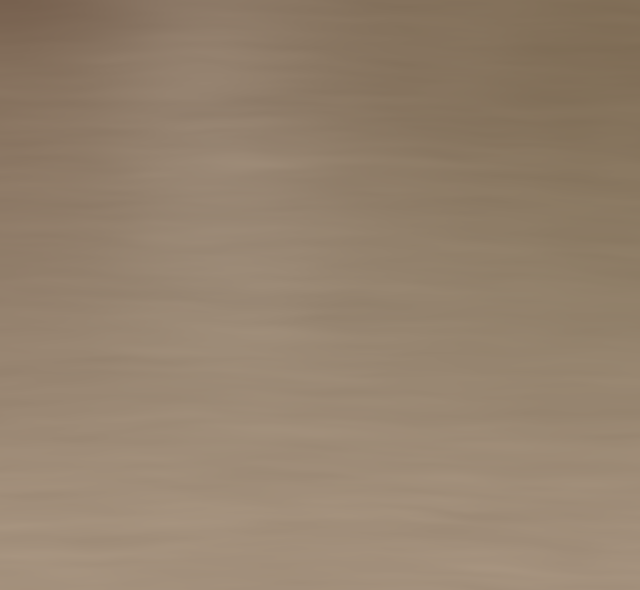
This texture is drawn by a Shadertoy shader. Its source:

```glsl
// Softly lit brown wood veneer with faint, blurred horizontal grain.

const vec3 BASE_LIGHT   = vec3(0.640, 0.565, 0.485);  // near, bottom edge
const vec3 MIDDLE_TONE  = vec3(0.590, 0.520, 0.440);
const vec3 TOP_SHADE    = vec3(0.530, 0.455, 0.375);
const vec3 RIGHT_TINT   = vec3(-0.026, -0.024, -0.033);
const vec3 LEFT_TINT    = vec3(-0.012, -0.018, -0.015);
const vec3 SHEEN_COLOR  = vec3(0.040, 0.040, 0.046);
const vec3 CORNER_SHADE = vec3(-0.050, -0.055, -0.050);
const vec3 GRAIN_COLOR  = vec3(1.00, 0.98, 0.92);
const float SHEEN_X = 0.32;
const float SHEEN_WIDTH = 0.17;
const float GRAIN_STRENGTH = 0.017;
const float GRAIN_TILT = 0.025;

float hash(vec2 p) {
    vec3 q = fract(vec3(p.xyx) * 0.1031);
    q += dot(q, q.yzx + 33.33);
    return fract((q.x + q.y) * q.z);
}

// Cellular streaks: one soft light or dark spindle per stretched cell.
float streaks(vec2 p, vec2 cellSize, float seed) {
    vec2 g = p / cellSize;
    g.x += 0.5 * sin(floor(g.y) * 0.0 + seed);
    vec2 cell = floor(g);
    float sum = 0.0;
    for (int j = -1; j <= 1; j++) {
        for (int i = -1; i <= 1; i++) {
            vec2 id = cell + vec2(i, j);
            vec2 key = id + seed * 17.0 + 60.0;
            vec2 center = id + vec2(hash(key), hash(key + 41.7));
            vec2 d = g - center;
            float falloff = max(1.0 - dot(d, d), 0.0);
            float tone = 2.0 * hash(key + 93.1) - 1.0;
            sum += tone * falloff * falloff;
        }
    }
    return sum;
}

// Low, slow bends that keep the grain from running dead straight.
vec2 bendGrain(vec2 p) {
    p.y += GRAIN_TILT * p.x * (p.x - 0.6);
    p.y += 0.0040 * sin(p.x * 7.0 + p.y * 9.0);
    p.y += 0.0016 * sin(p.x * 23.0 - p.y * 31.0);
    p.y += 0.0007 * sin(p.x * 61.0 + p.y * 74.0);
    return p;
}

float woodGrain(vec2 p) {
    float grain = 0.45 * streaks(p, vec2(0.65, 0.075), 1.0);
    grain += 0.60 * streaks(p, vec2(0.34, 0.026), 2.0);
    grain += 0.55 * streaks(p, vec2(0.17, 0.014), 3.0);
    grain += 0.30 * streaks(p, vec2(0.075, 0.008), 4.0);
    return grain;
}

// Broad light: pale below, dim above, with a cool upright sheen.
vec3 roomLight(vec2 uv) {
    vec3 color = mix(BASE_LIGHT, MIDDLE_TONE, smoothstep(0.0, 0.58, uv.y));
    color = mix(color, TOP_SHADE, smoothstep(0.40, 1.0, uv.y));
    float height = smoothstep(0.0, 0.65, uv.y);
    color += RIGHT_TINT * smoothstep(0.40, 1.0, uv.x) * height;
    color += LEFT_TINT * (1.0 - smoothstep(0.0, 0.35, uv.x)) * height;
    float sheenOffset = (uv.x - SHEEN_X - 0.16 * (0.75 - uv.y)) / SHEEN_WIDTH;
    float sheen = exp(-sheenOffset * sheenOffset);
    color += SHEEN_COLOR * sheen * smoothstep(0.2, 0.85, uv.y);
    vec2 corner = (uv - vec2(0.0, 1.0)) / vec2(0.26, 0.085);
    return color + CORNER_SHADE * exp(-dot(corner, corner));
}

void mainImage(out vec4 fragColor, in vec2 fragCoord) {
    vec2 uv = fragCoord / iResolution.xy;
    vec2 p = fragCoord / iResolution.y;

    // Grain fades in and out over large patches of the board.
    float patchiness = 0.85 + 0.3 * streaks(p, vec2(0.40, 0.22), 5.0);
    float grain = woodGrain(bendGrain(p)) * patchiness;

    // Faint cloudy mottling under the grain.
    float mottle = streaks(p, vec2(0.11, 0.07), 6.0);

    vec3 color = roomLight(uv);
    color += GRAIN_COLOR * GRAIN_STRENGTH * grain;
    color += 0.004 * mottle;
    fragColor = vec4(clamp(color, 0.0, 1.0), 1.0);
}
```
